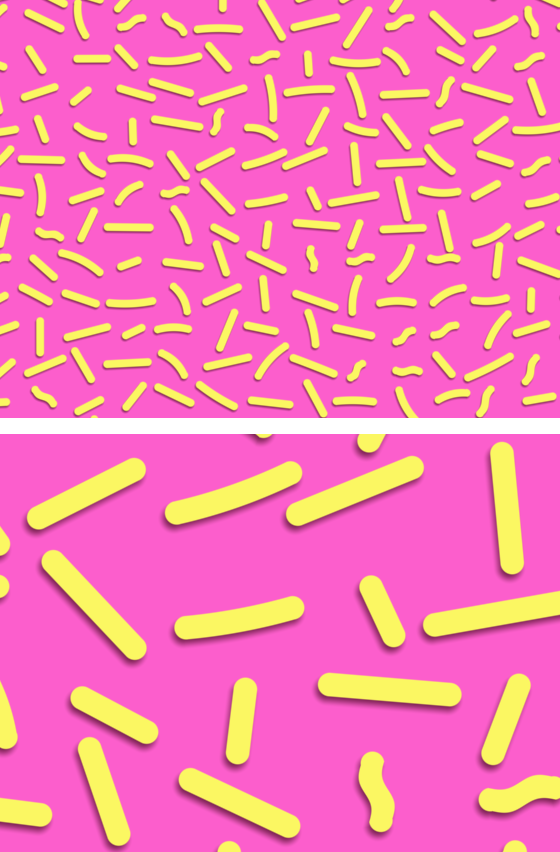
Top: the whole. Bottom: its middle third, enlarged.
Give the GLSL for this pattern, as a Shadertoy shader.

```glsl
// Scattered yellow candy sprinkles with small drop shadows on bright pink.

const vec2 SPACING = vec2(1.14, 0.87);
const float RADIUS = 0.1;

vec3 hash(vec2 p) {
    vec3 q = fract(p.xyx * vec3(0.1031, 0.1030, 0.0973) + 0.37);
    q += dot(q, q.yxz + 33.33);
    return fract((q.xxy + q.yzz) * q.zyx);
}

vec2 direction(float angle) {
    return vec2(cos(angle), sin(angle));
}

// Sprinkle position: center in xy, half of its core line in zw
vec2 centerOf(vec2 cell) {
    return (cell + 0.5 + 0.32 * (hash(cell + 40.0).xy - 0.5)) * SPACING;
}

vec4 flatSprinkle(vec2 cell) {
    vec3 r = hash(cell + 90.0);
    return vec4(centerOf(cell), direction(r.x - 0.5) * mix(0.27, 0.6, r.y));
}

float lineDistance(vec2 p, vec4 s) {
    p -= s.xy;
    return length(p - s.zw * clamp(dot(p, s.zw) / dot(s.zw, s.zw), -1.0, 1.0));
}

float gap(vec4 a, vec4 b) {
    return min(min(lineDistance(a.xy + a.zw, b), lineDistance(a.xy - a.zw, b)),
               min(lineDistance(b.xy + b.zw, a), lineDistance(b.xy - b.zw, a)));
}

// Steep sprinkles try several angles until they clear their flat neighbours
vec4 steepSprinkle(vec2 cell) {
    vec4 left = flatSprinkle(cell - vec2(1, 0)), right = flatSprinkle(cell + vec2(1, 0));
    vec4 below = flatSprinkle(cell - vec2(0, 1)), above = flatSprinkle(cell + vec2(0, 1));
    vec2 center = centerOf(cell);
    float halfLength = mix(0.22, 0.52, hash(cell + 150.0).x);
    vec4 s;
    for (int i = 0; i < 7; i++) {
        float angle = 0.2 + 2.75 * hash(cell + 210.0 + 17.0 * float(i)).y;
        s = vec4(center, direction(i < 6 ? angle : 1.8) * halfLength);
        float room = min(min(gap(s, left), gap(s, right)), min(gap(s, below), gap(s, above)));
        if (room > 0.34) break;
    }
    return s;
}

// Rounded bar, some bowed and some short ones wavy
float sprinkleDistance(vec2 p, vec4 s, vec3 r) {
    float halfLength = length(s.zw);
    vec2 axis = s.zw / halfLength;
    p -= s.xy;
    p = vec2(dot(p, axis), dot(p, vec2(-axis.y, axis.x)));
    float t = clamp(p.x / halfLength, -1.0, 1.0);
    float bow = (r.y - 0.5) * 0.16 * (1.0 - t * t);
    float wave = 0.035 * sin(3.14 * t);
    if (r.x > 0.5) p.y -= halfLength < 0.34 ? wave : bow;
    return length(vec2(p.x - t * halfLength, p.y)) - RADIUS;
}

void mainImage(out vec4 fragColor, in vec2 fragCoord) {
    float scale = 1.0 / (0.094 * iResolution.y);
    vec2 p = fragCoord * scale + 20.0;
    vec2 home = floor(p / SPACING);

    // Nearest sprinkle and nearest shadow
    float body = 9.0, shade = 9.0;
    for (int y = -1; y <= 1; y++)
    for (int x = -1; x <= 1; x++) {
        vec2 cell = home + vec2(x, y);
        vec4 s;
        if (mod(cell.x + cell.y, 2.0) < 0.5) s = flatSprinkle(cell);
        else s = steepSprinkle(cell);
        vec3 r = hash(cell + 310.0);
        body = min(body, sprinkleDistance(p, s, r));
        shade = min(shade, sprinkleDistance(p + vec2(0.022, 0.045), s, r));
    }

    vec3 pink = vec3(0.99, 0.37, 0.80);
    vec3 plum = vec3(0.48, 0.13, 0.32);
    vec3 yellow = vec3(0.985, 0.97, 0.385);
    vec3 color = mix(pink, plum, 1.0 - smoothstep(-0.06, 0.045, shade));
    color = mix(color, yellow, 1.0 - smoothstep(-scale, scale, body));
    fragColor = vec4(color, 1.0);
}
```
